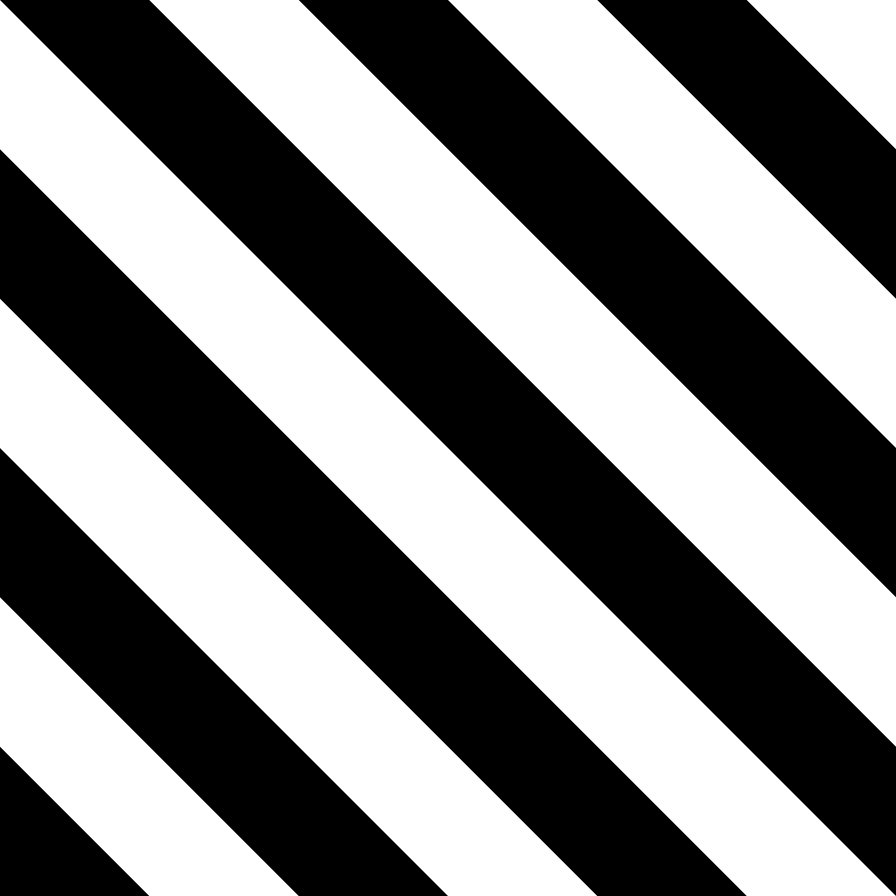
Give the GLSL for this pattern, as a Shadertoy shader.

```glsl
// Diagonal black and white stripes of equal width, falling from left to right.
#define REPEATS vec2(3.0, 3.0)         // whole stripe periods across and up
#define DARK_SHARE 0.5                 // dark part of each period
#define DARK_COLOR vec3(0.0)
#define LIGHT_COLOR vec3(1.0)
#define EDGE_PIXELS 1.0                // width of the smoothed edge

// Signed distance, in periods, to a dark stripe that starts at phase zero.
float stripeDistance(float phase) {
    float halfWidth = 0.5 * DARK_SHARE;
    float fromCenter = abs(fract(phase - halfWidth + 0.5) - 0.5);
    return fromCenter - halfWidth;
}

void mainImage(out vec4 fragColor, in vec2 fragCoord) {
    vec2 uv = fragCoord / iResolution.xy;

    // The phase grows toward the upper right, across the stripes.
    float phase = dot(uv, REPEATS);
    float pixelPhase = length(REPEATS / iResolution.xy);

    // Linear coverage of the edge, one pixel wide.
    float light = clamp(stripeDistance(phase) / (EDGE_PIXELS * pixelPhase) + 0.5, 0.0, 1.0);
    fragColor = vec4(mix(DARK_COLOR, LIGHT_COLOR, light), 1.0);
}
```
